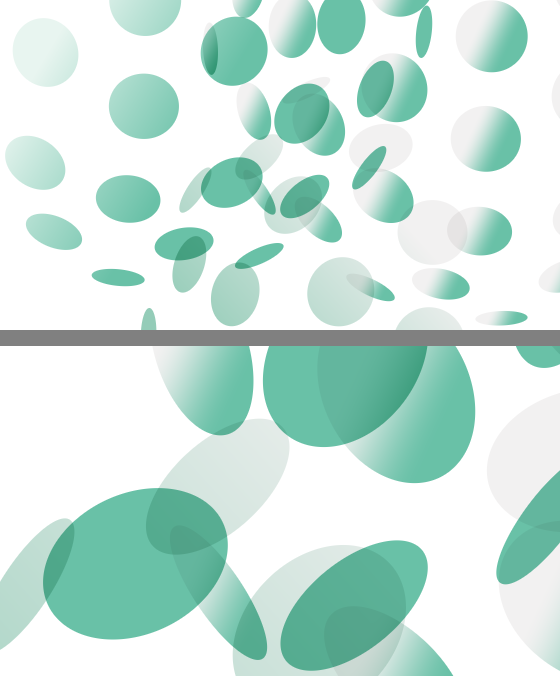
Top: the whole. Bottom: its middle third, enlarged.
A WebGL 1 fragment shader for this background:

```glsl
precision highp float;
// Three large invisible spheres carry flat round discs, set in rings around the
// point that faces the viewer. Discs narrow and shrink toward each rim, carry
// soft green to grey gradients and darken by multiplication where they overlap.

uniform vec2 u_resolution;

#define SPHERE_RADIUS 0.89
#define DISC_RADIUS 0.109
#define RIM_SHRINK 0.62
#define JITTER 0.05
#define GREEN vec3(0.41, 0.755, 0.655)
#define MINT vec3(0.91, 0.96, 0.94)
#define SAGE vec3(0.58, 0.80, 0.72)
#define GREY vec3(0.95, 0.945, 0.945)

// Sphere families, each with its own gradient
#define MINT_TO_GREEN 0
#define GREY_TO_GREEN 1
#define SAGE_TO_GREY 2

float hash(vec2 p) {
    return fract(sin(dot(p, vec2(127.1, 311.7))) * 4375.85);
}

// Approximate signed distance to an ellipse with the given half axes
float ellipseDistance(vec2 q, vec2 axes) {
    float f = length(q / axes);
    return f * (f - 1.0) / max(length(q / (axes * axes)), 1e-4);
}

// Disc colour: a gradient over the whole sphere or over the single disc
vec3 discColor(int family, vec2 p, vec2 local) {
    if (family == MINT_TO_GREEN) {
        float t = (p.x + 0.6 * p.y - 0.24) / 0.6;
        return mix(MINT, GREEN, clamp(t, 0.0, 1.0));
    }
    if (family == GREY_TO_GREEN) {
        float t = dot(local, vec2(0.9, 0.42));
        return mix(GREY, GREEN, smoothstep(-0.5, 0.6, t));
    }
    float t = (p.x - 0.9 * p.y + 0.33) / 0.95;
    return mix(SAGE, GREY, clamp(t, 0.0, 1.0));
}

// Product of all disc colours of one sphere; phases turn its three outer rings
vec3 discSphere(vec2 p, vec2 center, vec3 phases, int family) {
    vec3 product = vec3(1.0);
    for (int ring = 0; ring < 4; ring++) {
        float n = float(ring);
        float count = ring == 0 ? 1.0 : 3.0 * exp2(n);
        float phase = ring == 1 ? phases.x : ring == 2 ? phases.y : phases.z;

        for (int i = 0; i < 24; i++) {
            float k = float(i);
            if (k >= count) break;

            // Place on the sphere; the outer ring zigzags between two latitudes
            vec2 seed = vec2(k + 1.7, n + 5.3 * float(family));
            float tilt = ring == 3 ? 1.02 + 0.25 * mod(k, 2.0) : 0.37 * n;
            if (ring > 0) tilt += JITTER * (hash(seed) - 0.5);
            float angle = phase + 6.28319 * k / count;
            angle += JITTER * (hash(seed + 9.1) - 0.5);
            vec2 radial = vec2(cos(angle), sin(angle));
            vec2 discCenter = center + SPHERE_RADIUS * sin(tilt) * radial;

            // The grey sphere dissolves toward its upper right
            bool hidden = family == SAGE_TO_GREY
                && discCenter.x - 0.6 * discCenter.y > 0.925;
            float facing = cos(tilt);
            float radius = DISC_RADIUS * mix(RIM_SHRINK, 1.0, facing);
            vec2 offset = p - discCenter;
            if (hidden || length(offset) > radius * 1.1) continue;

            // Foreshorten along the radial direction
            vec2 q = vec2(dot(offset, radial),
                          dot(offset, vec2(-radial.y, radial.x)));
            float d = ellipseDistance(q, radius * vec2(facing, 1.0));
            float cover = clamp(0.5 - d * u_resolution.y, 0.0, 1.0);
            vec3 color = discColor(family, p, offset / radius);
            product *= mix(vec3(1.0), color, cover);
        }
    }
    return product;
}

void main() {
    // Units of canvas height, y pointing down
    vec2 p = vec2(gl_FragCoord.x, u_resolution.y - gl_FragCoord.y) / u_resolution.y;

    vec3 color = vec3(1.0);
    color *= discSphere(p, vec2(0.44, 0.00), vec3(0.54, 0.09, 0.38), MINT_TO_GREEN);
    color *= discSphere(p, vec2(1.49, 0.11), vec3(0.56, 0.05, 0.21), GREY_TO_GREEN);
    color *= discSphere(p, vec2(1.30, 1.04), vec3(0.55, 0.26, 0.31), SAGE_TO_GREY);

    gl_FragColor = vec4(color, 1.0);
}
```
